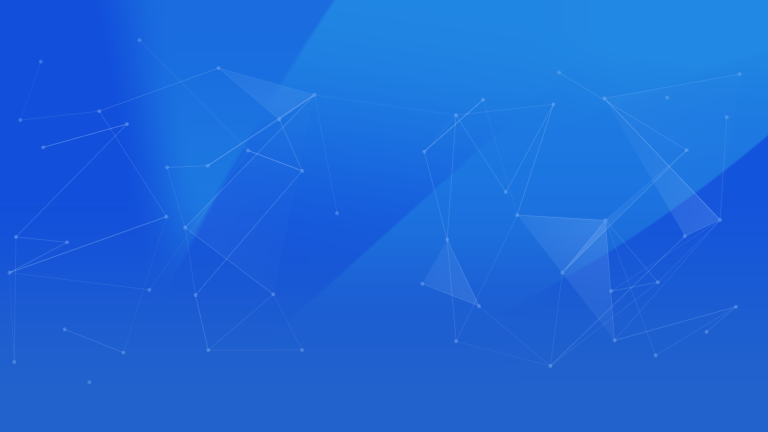
A Shadertoy shader for this background:

```glsl
// Blue folded sheets of light under a faint network of nodes, links and glassy triangles.

const float CELL = 0.135;   // spacing of the node grid, in canvas heights

// Sine-free hash: 2D cell to two values in 0..1
vec2 hash22(vec2 p) {
    vec3 q = fract(vec3(p.xyx) * vec3(0.1031, 0.1030, 0.0973));
    q += dot(q, q.yzx + 33.33);
    return fract((q.xx + q.yz) * q.zy);
}

float cover(float d, float soft) {
    return smoothstep(-soft, soft, d);
}

// Coverage of a thin shape, kept constant in energy below one pixel
float stroke(float d, float halfWidth, float px) {
    return clamp((halfWidth - d) / px + 0.5, 0.0, 1.0) * min(1.0, 2.0 * halfWidth / px);
}

float segmentDistance(vec2 p, vec2 a, vec2 b) {
    vec2 ab = b - a;
    float t = clamp(dot(p - a, ab) / max(dot(ab, ab), 1e-6), 0.0, 1.0);
    return length(p - a - ab * t);
}

float cross2(vec2 a, vec2 b) {
    return a.x * b.y - a.y * b.x;
}

float sideDistance(vec2 p, vec2 a, vec2 b) {
    return cross2(b - a, p - a) / max(length(b - a), 1e-4);
}

float triangle(vec2 p, vec2 a, vec2 b, vec2 c, float px) {
    float area = cross2(b - a, c - a);
    float s = sign(area);
    float d = min(min(s * sideDistance(p, a, b), s * sideDistance(p, b, c)), s * sideDistance(p, c, a));
    return cover(d, 0.7 * px) * step(1e-3, abs(area));
}

// Brightness of the overlapping sheets
float sheetLight(vec2 p) {
    float back = 0.95 * smoothstep(0.25, 1.0, p.y + 0.15 * (p.x - 0.9));

    // Left beam: soft left side, crisp right side
    float beamLeft = 0.28 + 0.2 * (1.0 - p.y);
    float beamRight = 0.36 + 0.515 * (p.y - 0.27) + 0.13 * (p.y - 0.27) * (p.y - 0.6);
    float beam = mix(0.72, 0.5, smoothstep(0.5, 1.0, p.y));
    beam *= smoothstep(beamLeft - 0.08, beamLeft + 0.1, p.x) * smoothstep(0.22, 0.55, p.y);
    float light = mix(beam, back, cover(p.x - beamRight, 0.008));

    // Central sheet below a diagonal ridge
    float ridge = 0.28 + 0.9 * (p.x - 0.694);
    float sheet = mix(0.55, 0.8, smoothstep(0.3, 0.9, p.y)) * smoothstep(0.16, 0.48, p.y);
    sheet = mix(sheet, back, smoothstep(0.7, 0.9, p.y));
    light = mix(light, sheet, cover(ridge - p.y, 0.006));

    // Faint upper fold and the shaded lower right
    float fold = 0.745 + 0.36 * (p.x - 1.39);
    light += 0.06 * cover(p.y - fold, 0.008) * smoothstep(1.2, 1.5, p.x);
    float hem = 0.33 + 0.6 * (p.x - 1.26) + 0.3 * (p.x - 1.26) * (p.x - 1.48);
    return mix(light, 0.08, cover(hem - p.y, 0.005) * smoothstep(1.1, 1.3, p.x));
}

vec3 background(vec2 p) {
    vec3 deep = vec3(0.07, 0.31, 0.86);
    vec3 bright = vec3(0.13, 0.535, 0.89);
    vec3 ground = vec3(0.13, 0.385, 0.80);
    vec3 col = mix(deep, bright, sheetLight(p));
    return mix(col, ground, 1.0 - smoothstep(0.05, 0.6, p.y));
}

vec2 nodeAt(vec2 cell) {
    return (cell + 0.1 + 0.8 * hash22(cell + 7.0)) * CELL;
}

// 1 where a node exists: two clusters with a gap between them
float alive(vec2 cell) {
    vec2 n = nodeAt(cell);
    float inside = step(0.07, n.y) * step(n.y, 0.91) * step(0.0, n.x) * step(n.x, 1.76);
    return inside * step(0.07, abs(n.x - 0.87)) * step(0.2, hash22(cell + 31.0).x);
}

vec2 linkTarget(vec2 cell, float seed) {
    return cell + floor(hash22(cell + seed) * 5.0) - 2.0;
}

// Opacity of the network at p
float network(vec2 p, float px) {
    vec2 home = floor(p / CELL);
    float ink = 0.0;
    for (int j = -2; j <= 2; j++)
    for (int i = -2; i <= 2; i++) {
        vec2 cell = home + vec2(i, j);
        if (alive(cell) < 0.5) continue;
        vec2 a = nodeAt(cell);
        vec2 style = hash22(cell + 53.0);
        ink += 0.32 * stroke(length(p - a), 0.0045, px);
        for (int k = 0; k < 3; k++) {
            vec2 other = linkTarget(cell, 71.0 + 17.0 * float(k));
            float strength = mix(0.08, 0.26, fract(style.x * 7.0 + 0.37 * float(k)));
            ink += strength * alive(other) * stroke(segmentDistance(p, a, nodeAt(other)), 0.0011, px);
        }
        // Some pairs of links span a pane that fades away from its first corner
        vec2 second = linkTarget(cell, 71.0), third = linkTarget(cell, 88.0);
        float pane = step(style.y, 0.4) * alive(second) * alive(third);
        float fade = mix(1.0, 0.3, smoothstep(0.0, 0.3, length(p - a)));
        ink += pane * mix(0.06, 0.24, style.x * style.x) * fade
             * triangle(p, a, nodeAt(second), nodeAt(third), px);
    }
    return min(ink, 0.5);
}

void mainImage(out vec4 fragColor, in vec2 fragCoord) {
    vec2 p = fragCoord / iResolution.y;
    vec3 glass = vec3(0.55, 0.73, 0.97);
    vec3 col = mix(background(p), glass, network(p, 1.0 / iResolution.y));
    fragColor = vec4(col, 1.0);
}
```
